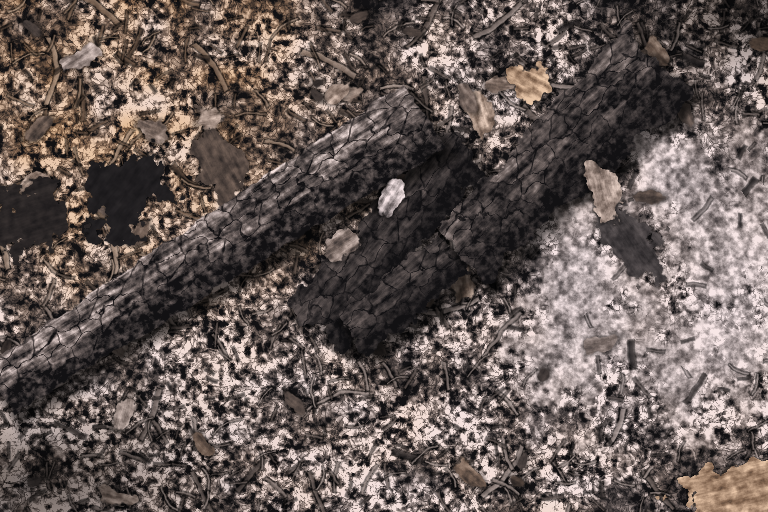
Reproduce this texture procedurally as a WebGL 2 fragment shader.

```glsl
#version 300 es
precision highp float;
// Charred logs lying on a burnt forest floor with pale ash and dry leaves.
// Ground is cellular debris, noise and twigs; logs are tapered boxes in
// their own frame, with fibres and cellular cracks in the bark.
uniform vec2 u_resolution;
out vec4 fragColor;
const vec3 SOOT = vec3(0.07, 0.066, 0.074), GREY = vec3(0.42, 0.385, 0.385);
const vec3 BROWN = vec3(0.49, 0.38, 0.3), ASH = vec3(0.88, 0.82, 0.82), TAN = vec3(0.84, 0.71, 0.6);

float hash(vec2 p) {
  vec3 q = fract(p.xyx * 0.1031);
  q += dot(q, q.yzx + 33.33);
  return fract((q.x + q.y) * q.z);
}
vec2 hash2(vec2 p) { return vec2(hash(p), hash(p + 71.7)); }
float noise(vec2 p) {
  vec2 i = floor(p), f = fract(p), e = vec2(1, 0);
  f = f * f * (3.0 - 2.0 * f);
  return mix(mix(hash(i), hash(i + e), f.x), mix(hash(i + e.yx), hash(i + 1.0), f.x), f.y);
}
// Layered noise centred on zero
float grain(vec2 p) {
  float sum = -0.5, amp = 0.533;
  for (int i = 0; i < 4; i++, amp *= 0.5) {
    sum += amp * noise(p);
    p = mat2(1.6, 1.2, -1.2, 1.6) * p + 5.3;
  }
  return sum;
}
// x: gap between the two nearest cell points, y: random value of the cell
vec2 cells(vec2 p) {
  float near = 9.0, next = 9.0, id = 0.0;
  for (int k = 0; k < 9; k++) {
    vec2 c = floor(p) + vec2(k % 3 - 1, k / 3 - 1);
    float d = length(c + hash2(c) - p);
    next = min(next, max(d, near));
    if (d < near) { near = d; id = hash(c + 13.1); }
  }
  return vec2(next - near, id);
}
float cover(float d) { float e = 0.9 / u_resolution.y; return 1.0 - smoothstep(-e, e, d); }
float blob(vec2 p, vec2 c, vec2 r) { vec2 d = (p - c) / r; return exp(-dot(d, d)); }
vec2 frame(vec2 p, vec2 dir) { return vec2(dot(p, dir), dot(p, vec2(-dir.y, dir.x))); }
vec2 heading(float a) { return vec2(cos(a), sin(a)); }
vec3 ramp(float t, float warm) {
  vec3 mid = mix(GREY, BROWN, warm), high = mix(ASH, TAN, warm);
  return t < 0.5 ? mix(SOOT, mid, max(t, 0.0) * 2.0) : mix(mid, high, min(t, 1.1) * 2.0 - 1.0);
}
vec3 ground(vec2 p, float ash, float warm) {
  vec2 w = p + 0.045 * vec2(grain(p * 30.0), grain(p * 30.0 + 40.0));
  vec2 big = cells(w * 34.0), small = cells(w * 90.0);
  float tone = 0.3 * big.y + 0.45 * small.y + 2.2 * grain(p * 95.0) + 0.16;
  tone *= mix(0.55, 1.0, smoothstep(0.0, 0.25, small.x)) * (1.1 + 2.0 * grain(p * 11.0));
  float powder = 0.84 + 0.7 * grain(p * 30.0) + 1.1 * grain(p * 105.0);
  float patchy = smoothstep(0.3, 0.75, ash + 1.3 * grain(p * 15.0) + 0.7 * grain(p * 60.0));
  tone = mix(tone + 0.1 * ash, powder, patchy * 0.9);
  return ramp(tone, warm * (0.4 + noise(p * 20.0)));
}
// Short sticks, one per grid cell at most
void twigs(inout vec3 col, vec2 p, float scale, float density, float warm) {
  vec2 g = p * scale;
  for (int k = 0; k < 9; k++) {
    vec2 c = floor(g) + vec2(k % 3 - 1, k / 3 - 1), r = hash2(c + scale);
    if (hash(c + 31.0) > density) continue;
    vec2 q = frame(g - c - r.yx, heading(6.283 * r.x));
    q.y += 0.8 * q.x * q.x * (r.y - 0.5) + 0.12 * grain(g * 3.0);
    float d = max(abs(q.x) - 0.2 - 0.4 * r.y, abs(q.y) - 0.02 - 0.03 * r.x) / scale;
    col *= 1.0 - 0.5 * cover(d - 0.003);
    col = mix(col, ramp(0.1 + 0.75 * r.y + 3.0 * q.y, warm), 0.75 * cover(d));
  }
}
float logShape(vec2 q, float len, float ra, float rb) {
  return max(abs(q.x - 0.5 * len) - 0.5 * len, abs(q.y) - mix(ra, rb, q.x / len));
}
void charLog(inout vec3 col, vec2 p, vec2 a, vec2 b, float ra, float rb, float light, float rough) {
  float len = length(b - a), wobble = rough * (grain(p * 22.0) + 0.4 * grain(p * 70.0));
  vec2 q = frame(p - a, (b - a) / len);
  float shade = logShape(q + vec2(0.0, 0.02), len, ra, rb) + wobble;
  col *= mix(0.35, 1.0, smoothstep(-0.01, 0.025, shade));
  float s = q.y / mix(ra, rb, q.x / len), fibre = grain(q * vec2(20, 130) + a * 50.0);
  vec2 plates = cells(q * vec2(21, 30) + 0.9 * grain(q * 35.0) + a * 30.0);
  float tone = light * (0.25 + 0.85 * smoothstep(-0.85, 0.4, s)) * (1.0 + 2.6 * fibre);
  tone *= (0.7 + 0.6 * plates.y) * mix(0.25, 1.0, smoothstep(0.01, 0.11, plates.x));
  tone += light * (2.0 * grain(p * 105.0) + 0.25 * smoothstep(0.4, 0.95, s));
  col = mix(col, ramp(tone, 0.15), cover(logShape(q, len, ra, rb) + wobble));
}
// Leaf, bark flake or ember lump: a ragged ellipse veined along its axis
void flake(inout vec3 col, vec2 p, vec2 c, vec2 size, float angle, float tone, float warm) {
  if (length(p - c) > 2.0 * size.x) return;
  vec2 q = frame(p - c, heading(angle));
  float d = (length(q / size) - 1.0 + 1.7 * grain(p * 34.0)) * size.y;
  col *= mix(0.5, 1.0, smoothstep(-0.004, 0.01, d));
  float vein = grain(q * vec2(25, 130) + c * 40.0) + grain(p * 90.0);
  col = mix(col, ramp(tone * (1.0 + vein), warm), cover(d));
}
void main() {
  vec2 p = gl_FragCoord.xy / u_resolution.y;
  // Broad fields: pale ash on the right, warm litter at upper left
  float ash = blob(p, vec2(1.12, 0.47), vec2(0.1, 0.15)) + 0.9 * blob(p, vec2(1.44, 0.46), vec2(0.14, 0.24))
    + 0.75 * blob(p, vec2(1.31, 0.66), vec2(0.11)) + 0.55 * blob(p, vec2(1.22, 0.28), vec2(0.25, 0.14));
  float bare = 1.0 - min(ash, 1.0);
  float warm = bare * (0.25 + 0.65 * smoothstep(0.95, 0.35, p.x) * smoothstep(0.3, 0.6, p.y));
  vec3 col = ground(p, ash, warm);
  for (float i = 1.0; i < 4.0; i++) twigs(col, p + i, 9.0 * i, 0.4 * bare, warm);
  for (float i = 0.0; i < 45.0; i++) {
    vec2 h = hash2(vec2(i, 5)), r = hash2(vec2(i, 47));
    flake(col, p, h * vec2(1.5, 1), vec2(0.03, 0.016) * (0.4 + r.x), 6.3 * r.y, 0.15 + 0.6 * r.x, 0.2 + 0.5 * r.y);
  }
  col *= 1.0 - 0.5 * blob(p, vec2(0.05), vec2(0.3, 0.13)) - 0.5 * blob(p, vec2(1.45, 0.97), vec2(0.2, 0.1));
  // Charcoal lumps and broken bark
  flake(col, p, vec2(0.245, 0.62), vec2(0.085, 0.07), 0.9, 0.08, 0.0);
  flake(col, p, vec2(0.05, 0.57), vec2(0.085, 0.065), 0.3, 0.13, 0.3);
  flake(col, p, vec2(0.43, 0.67), vec2(0.09, 0.045), -1.1, 0.33, 0.5);
  flake(col, p, vec2(1.24, 0.52), vec2(0.11, 0.035), -0.95, 0.28, 0.0);
  // Logs, the lowest first
  charLog(col, p, vec2(0.62, 0.36), vec2(0.91, 0.71), 0.062, 0.06, 0.18, 0.06);
  charLog(col, p, vec2(0.69, 0.35), vec2(0.89, 0.51), 0.045, 0.055, 0.2, 0.05);
  charLog(col, p, vec2(0.9, 0.5), vec2(1.29, 0.88), 0.07, 0.09, 0.27, 0.05);
  charLog(col, p, vec2(0.0, 0.24), vec2(0.83, 0.775), 0.055, 0.075, 0.42, 0.018);
  // Dry leaves and ash scraps
  flake(col, p, vec2(1.03, 0.84), vec2(0.05, 0.032), -0.5, 0.8, 1.0);
  flake(col, p, vec2(1.176, 0.63), vec2(0.048, 0.03), -1.3, 0.7, 0.4);
  flake(col, p, vec2(0.664, 0.525), vec2(0.034, 0.024), 0.6, 0.64, 0.3);
  flake(col, p, vec2(0.76, 0.61), vec2(0.032, 0.018), 1.0, 0.85, 0.0);
  flake(col, p, vec2(1.44, 0.035), vec2(0.11, 0.055), 0.25, 0.74, 1.0);
  fragColor = vec4(col, 1.0);
}
```
